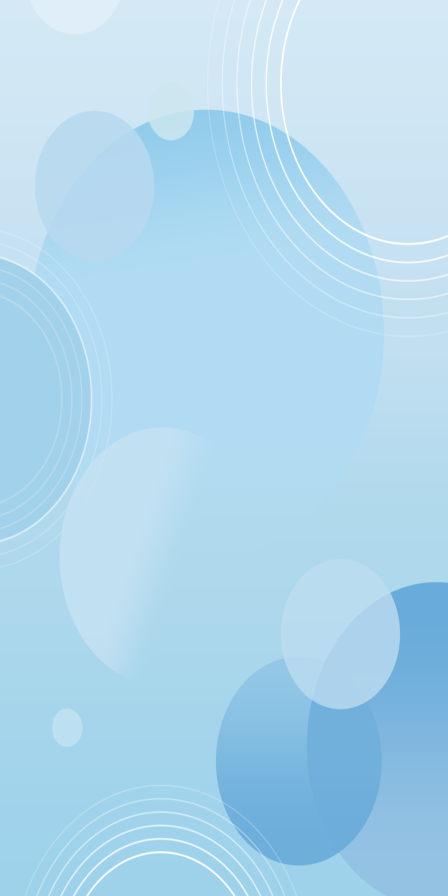
Reproduce this background procedurally as a WebGL 2 fragment shader.

```glsl
#version 300 es
precision highp float;

uniform vec2 u_resolution;
out vec4 outColor;

// Vertical scale in which the tall ovals become circles
const float OVAL_SPACE = 1.5873;
const vec3 WHITE = vec3(1.0);
const vec3 SKY_TOP = vec3(0.83, 0.91, 0.96);
const vec3 SKY_HIGH = vec3(0.76, 0.875, 0.945);
const vec3 SKY_LOW = vec3(0.69, 0.85, 0.925);
const vec3 SKY_BOTTOM = vec3(0.62, 0.825, 0.92);
const vec3 AZURE = vec3(0.57, 0.80, 0.925);
const vec3 PALE_BLUE = vec3(0.69, 0.86, 0.95);
const vec3 DEEP_BLUE = vec3(0.41, 0.67, 0.855);
const vec3 SOFT_BLUE = vec3(0.58, 0.76, 0.89);
const vec3 MIST = vec3(0.72, 0.85, 0.94);

// Smooth coverage of a filled disc
float disc(vec2 p, vec2 center, float radius, float blur) {
    return 1.0 - smoothstep(-blur, blur, length(p - center) - radius);
}

// Smooth coverage of a thin outline
float ring(vec2 p, vec2 center, float radius, float halfWidth, float blur) {
    float d = abs(length(p - center) - radius);
    return 1.0 - smoothstep(halfWidth - blur, halfWidth + blur, d);
}

// Six concentric outlines, fading from the first to the last
float ringSet(vec2 p, vec2 center, float radius, float spacing, vec2 fade, float blur) {
    float coverage = 0.0;
    for (int i = 0; i < 6; i++) {
        float t = float(i) / 5.0;
        float line = ring(p, center, radius + float(i) * spacing, mix(0.0018, 0.0011, t), blur);
        coverage = max(coverage, line * mix(fade.x, fade.y, t));
    }
    return coverage;
}

vec3 sky(float y) {
    vec3 color = mix(SKY_BOTTOM, SKY_LOW, smoothstep(0.0, 0.45, y));
    color = mix(color, SKY_HIGH, smoothstep(0.4, 0.65, y));
    return mix(color, SKY_TOP, smoothstep(0.6, 1.0, y));
}

void main() {
    vec2 uv = gl_FragCoord.xy / u_resolution;
    vec2 p = uv * vec2(1.0, OVAL_SPACE);
    float blur = 0.75 / u_resolution.x;
    vec3 color = sky(uv.y);

    // Large central oval, dissolving downward
    float tilt = uv.y - 0.08 * (uv.x - 0.46);
    vec3 centralColor = mix(PALE_BLUE, AZURE, smoothstep(0.70, 0.89, tilt));
    float centralFade = smoothstep(0.36, 0.54, uv.y);
    color = mix(color, centralColor, disc(p, vec2(0.460, 0.996), 0.397, blur) * centralFade);

    // Pale ovals near the top
    color = mix(color, MIST, 0.88 * disc(p, vec2(0.211, 1.258), 0.133, blur));
    color = mix(color, vec3(0.80, 0.90, 0.94), 0.85 * disc(p, vec2(0.3815, 1.390), 0.0515, blur));
    color = mix(color, WHITE, 0.27 * disc(p, vec2(0.167, 1.641), 0.1146, blur));

    // Left oval with faint inner and outer outlines
    vec2 leftCenter = vec2(-0.052, 0.880);
    color = mix(color, vec3(0.625, 0.815, 0.92), 0.92 * disc(p, leftCenter, 0.256, blur));
    color = mix(color, WHITE, ringSet(p, leftCenter, 0.190, 0.0224, vec2(0.20, 0.22), blur));
    color = mix(color, WHITE, 0.5 * ring(p, leftCenter, 0.256, 0.0016, blur));

    // Lower left oval, vanishing along a slanted edge
    float slant = uv.x - 0.64 * (uv.y - 0.5);
    float slantFade = 1.0 - smoothstep(0.36, 0.49, slant);
    color = mix(color, vec3(0.77, 0.885, 0.95), 0.85 * slantFade * disc(p, vec2(0.362, 0.601), 0.229, blur));
    color = mix(color, WHITE, 0.27 * disc(p, vec2(0.150, 0.298), 0.034, blur));

    // Deep overlapping ovals at the lower right
    vec3 cornerColor = mix(SOFT_BLUE, DEEP_BLUE, smoothstep(0.03, 0.33, uv.y));
    color = mix(color, cornerColor, disc(p, vec2(0.974, 0.267), 0.289, blur));
    float lowerBlend = mix(0.92, 0.35, smoothstep(0.06, 0.26, uv.y));
    color = mix(color, DEEP_BLUE, lowerBlend * disc(p, vec2(0.667, 0.239), 0.185, blur));
    color = mix(color, vec3(0.74, 0.865, 0.94), 0.8 * disc(p, vec2(0.760, 0.464), 0.133, blur));

    // White outlines in the top right corner and along the bottom
    float arcs = ringSet(p, vec2(0.911, 1.439), 0.284, 0.0327, vec2(1.0, 0.22), blur);
    arcs = max(arcs, ringSet(p, vec2(0.359, -0.136), 0.2135, 0.0237, vec2(0.95, 0.25), blur));
    color = mix(color, WHITE, arcs);

    outColor = vec4(color, 1.0);
}
```
